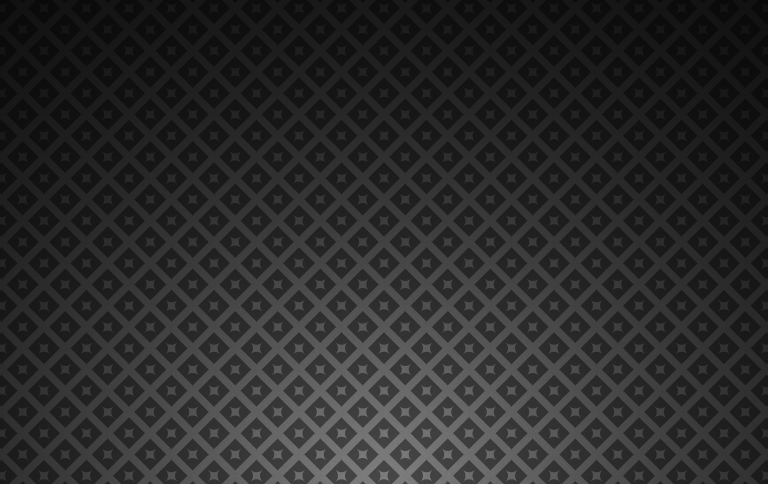
Reproduce this pattern procedurally as a Shadertoy shader.

```glsl
// Dark diamond lattice with a small concave four-point star in every diamond.
// The lattice is a square grid turned by 45 degrees, lit by a soft glow that
// rises from the middle of the lower edge; a faint grain breaks up the tone.

#define REPEATS 18.07       // diamonds across the canvas width
#define DIAMOND_HALF 0.375  // half side of a diamond, in turned cells
#define STAR_TIP 0.13       // half width of a star at its tips, in repeats
#define STAR_WAIST 0.083    // half width of a star between its tips
#define DIAMOND_SHADE 0.56  // brightness of diamonds relative to the bands
#define AMBIENT 0.022       // band brightness far from the glow
#define GLOW 0.468          // brightness added at the glow centre
#define GLOW_RADIUS 0.41    // reach of the glow, in canvas widths
#define GLOW_STRETCH 0.85   // below 1 widens the glow sideways
#define GRAIN 0.04          // relative strength of the grain
#define GRAIN_CELLS 512.0   // grain cells across the canvas

// Sine-free hash, 0 to 1
float hash(vec2 p) {
    vec3 h = fract(vec3(p.xyx) * 0.1031);
    h += dot(h, h.yzx + 33.33);
    return fract((h.x + h.y) * h.z);
}

// Antialiased coverage of a shape from its signed distance
float coverage(float dist, float pixel) {
    return clamp(0.5 - dist / pixel, 0.0, 1.0);
}

// Distance to a square whose sides curve inward
float starDistance(vec2 p) {
    p = abs(p);
    float along = min(min(p.x, p.y) / STAR_TIP, 1.0);
    return max(p.x, p.y) - mix(STAR_WAIST, STAR_TIP, along * along);
}

// Distance to the diamond, measured in repeats
float diamondDistance(vec2 cell) {
    cell = abs(cell);
    return (max(cell.x, cell.y) - DIAMOND_HALF) * inversesqrt(2.0);
}

// Band brightness, with pos centred on the lower edge in canvas widths
float glowLight(vec2 pos) {
    float reach = length(pos * vec2(GLOW_STRETCH, 1.0)) / GLOW_RADIUS;
    return AMBIENT + GLOW * exp(-pow(reach, 1.4));
}

void mainImage(out vec4 fragColor, in vec2 fragCoord) {
    vec2 pos = (fragCoord - 0.5 * iResolution.xy) / iResolution.x;
    float pixel = REPEATS / iResolution.x;

    // Turned grid: cell is along the bands, local is along the canvas
    vec2 grid = pos * REPEATS;
    vec2 cell = fract(vec2(grid.x + grid.y, grid.x - grid.y)) - 0.5;
    vec2 local = 0.5 * vec2(cell.x + cell.y, cell.x - cell.y);

    // Bands and stars share the full light; diamonds are darker
    float diamond = coverage(diamondDistance(cell), pixel);
    float star = coverage(starDistance(local), pixel);
    float shade = mix(1.0, DIAMOND_SHADE, diamond * (1.0 - star));

    vec2 fromGlow = vec2(pos.x, fragCoord.y / iResolution.x);
    float light = glowLight(fromGlow) * shade;
    float grain = hash(floor(fragCoord / iResolution.x * GRAIN_CELLS)) - 0.5;
    light *= 1.0 + GRAIN * grain;

    fragColor = vec4(vec3(light), 1.0);
}
```
